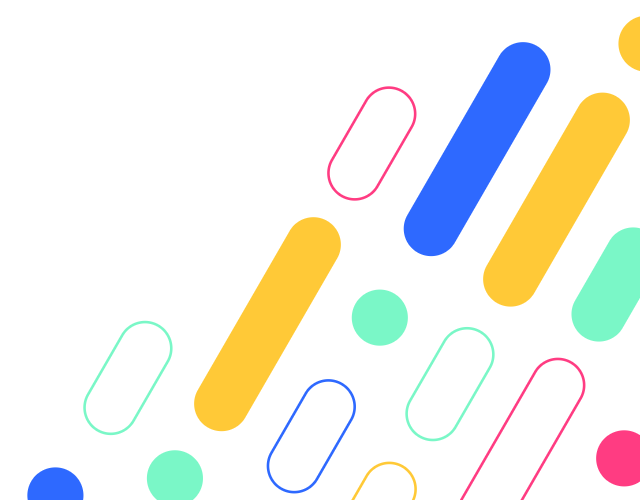
Reproduce this background procedurally as a Shadertoy shader.

```glsl
// Slanted pills, outlined pills and dots in four flat colours on white.
// The plane is rotated so every shape lies on an evenly spaced diagonal lane;
// each one is then a capsule distance, either filled or stroked.

#define LANE_DIR vec2(0.5, 0.8660254)  // unit direction of the lanes
#define LANE_ORIGIN 0.0995             // offset of lane zero across the slope
#define LANE_STEP 0.188                // distance between lanes
#define BAR_RADIUS 0.0549
#define DOT_RADIUS 0.0561
#define RING_RADIUS 0.0525             // centre line of the stroke
#define STROKE_HALF 0.0026

// Palette indices
#define YELLOW 0.0
#define BLUE 1.0
#define MINT 2.0
#define PINK 3.0

const vec3 PALETTE[4] = vec3[4](
    vec3(1.00, 0.79, 0.215),
    vec3(0.18, 0.41, 1.00),
    vec3(0.48, 0.97, 0.78),
    vec3(1.00, 0.235, 0.51));

// Shapes: lane, middle along the lane, half length, palette index
const int FILLED_COUNT = 9;
const vec4 FILLED[FILLED_COUNT] = vec4[FILLED_COUNT](
    vec4(1.0, 0.572, 0.1837, YELLOW),
    vec4(2.0, 1.0848, 0.1837, BLUE),
    vec4(3.0, 1.0768, 0.1837, YELLOW),
    vec4(4.0, 0.9893, 0.0684, MINT),
    vec4(-0.043, 0.0633, 0.0, BLUE),
    vec4(0.967, 0.2125, 0.0, MINT),
    vec4(2.0, 0.6957, 0.0, MINT),
    vec4(3.0, 1.4368, 0.0, YELLOW),
    vec4(5.0, 0.6963, 0.0, PINK));

const int OUTLINED_COUNT = 6;
const vec4 OUTLINED[OUTLINED_COUNT] = vec4[OUTLINED_COUNT](
    vec4(0.0, 0.3393, 0.0684, MINT),
    vec4(1.0, 0.9893, 0.0684, PINK),
    vec4(2.0, 0.4217, 0.0684, BLUE),
    vec4(3.0, 0.6507, 0.0684, MINT),
    vec4(3.0, 0.3397, 0.0684, YELLOW),
    vec4(4.0, 0.573, 0.1837, PINK));

// Distance from a point (across, along) to the spine of a shape
float spineDistance(vec2 p, vec4 shape) {
    vec2 q = p - vec2(LANE_ORIGIN + LANE_STEP * shape.x, shape.y);
    q.y = max(abs(q.y) - shape.z, 0.0);
    return length(q);
}

// Antialiased coverage of a signed distance
float coverage(float d, float pixel) {
    return clamp(0.5 - d / pixel, 0.0, 1.0);
}

void mainImage(out vec4 fragColor, in vec2 fragCoord) {
    float pixel = 1.0 / iResolution.y;
    vec2 uv = fragCoord * pixel;

    // Lane space: x across the lanes, y along them
    vec2 across = vec2(LANE_DIR.y, -LANE_DIR.x);
    vec2 p = vec2(dot(uv, across), dot(uv, LANE_DIR));

    vec3 color = vec3(1.0);

    // Solid bars and dots
    for (int i = 0; i < FILLED_COUNT; i++) {
        vec4 shape = FILLED[i];
        float radius = shape.z > 0.0 ? BAR_RADIUS : DOT_RADIUS;
        float d = spineDistance(p, shape) - radius;
        color = mix(color, PALETTE[int(shape.w)], coverage(d, pixel));
    }

    // Outlined pills
    for (int i = 0; i < OUTLINED_COUNT; i++) {
        vec4 shape = OUTLINED[i];
        float d = abs(spineDistance(p, shape) - RING_RADIUS) - STROKE_HALF;
        color = mix(color, PALETTE[int(shape.w)], coverage(d, pixel));
    }

    fragColor = vec4(color, 1.0);
}
```
